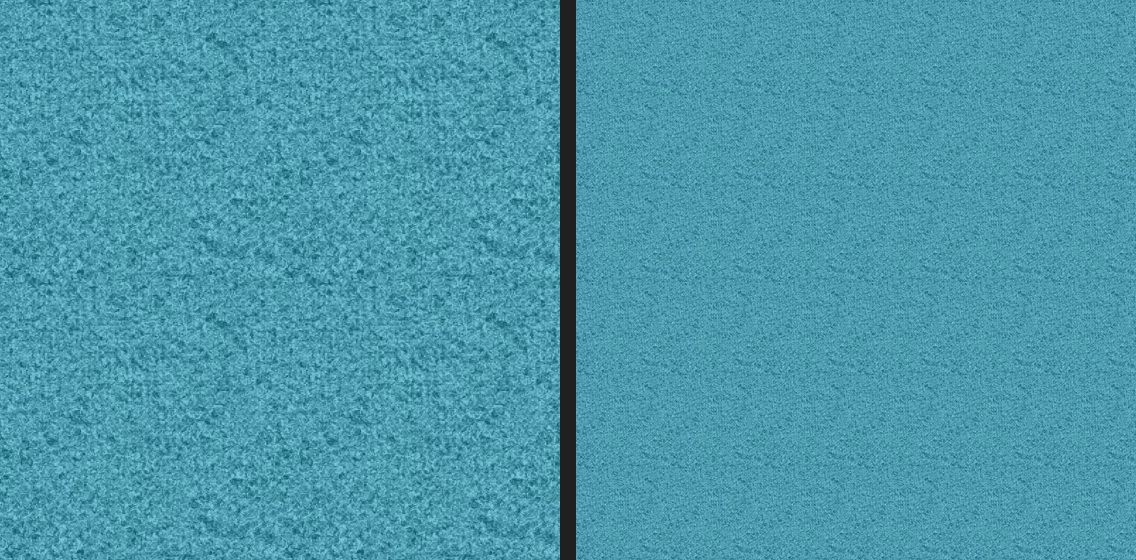
Left: one tile. Right: repeated 3 by 3.
A WebGL 2 fragment shader for this texture:

```glsl
#version 300 es
precision highp float;
// Teal looped-pile carpet: curly fibres and small dark pits, two repeats each way.
uniform vec2 u_resolution;
out vec4 outColor;

float hash(vec2 cell, float seed) {
    return fract(sin(dot(cell, vec2(127.1, 311.7)) + seed * 74.7) * 43758.5453);
}

// Value noise that wraps after a whole number of cells
float wrapNoise(vec2 p, vec2 cells, float seed) {
    vec2 q = p * cells;
    vec2 i = floor(q);
    vec2 f = fract(q);
    f = f * f * (3.0 - 2.0 * f);
    vec2 a = mod(i, cells);
    vec2 b = mod(i + 1.0, cells);
    return mix(mix(hash(a, seed), hash(vec2(b.x, a.y), seed), f.x),
               mix(hash(vec2(a.x, b.y), seed), hash(b, seed), f.x), f.y);
}

void main() {
    vec2 tile = fract(gl_FragCoord.xy / u_resolution * 2.0);

    // Bend the pile so that the fibres curl
    vec2 bend = vec2(wrapNoise(tile, vec2(64.0), 1.0), wrapNoise(tile, vec2(64.0), 2.0)) - 0.5;
    vec2 pile = tile + bend * 0.014;

    // Bright thread ridges, loop tips and fine lint
    float thread = 1.0 - abs(2.0 * wrapNoise(pile, vec2(92.0, 104.0), 3.0) - 1.0);
    float loops = wrapNoise(pile, vec2(132.0, 140.0), 4.0);
    float lint = wrapNoise(tile, vec2(198.0), 5.0);

    // Small irregular gaps between tufts, wider than tall
    float cluster = wrapNoise(tile, vec2(17.0, 21.0), 6.0);
    float gap = wrapNoise(pile, vec2(50.0, 72.0), 7.0) + 0.12 * (cluster - 0.5);
    float pit = smoothstep(0.6, 0.85, gap);

    // Broad wear and faint horizontal rows
    float wear = wrapNoise(tile, vec2(5.0, 4.0), 8.0) - 0.5;
    float row = wrapNoise(tile, vec2(6.0, 60.0), 9.0) - 0.5;

    float shade = 0.2 + 0.85 * (thread - 0.65) + 1.6 * (loops - 0.5) + 1.6 * (lint - 0.5)
                - 0.75 * pit + 0.08 * wear + 0.12 * row;
    vec3 color = vec3(0.292, 0.592, 0.672) + vec3(0.13, 0.135, 0.135) * clamp(shade, -1.6, 1.4);

    // Slightly greener dye in soft patches, with rare pale flecks
    float dye = smoothstep(0.4, 0.85, wrapNoise(tile, vec2(9.0, 8.0), 10.0));
    color += vec3(-0.006, 0.006, -0.008) * dye;
    float fleck = smoothstep(0.95, 1.0, wrapNoise(tile, vec2(90.0), 11.0));
    color = mix(color, vec3(0.50, 0.71, 0.68), 0.4 * fleck);

    outColor = vec4(color, 1.0);
}
```
